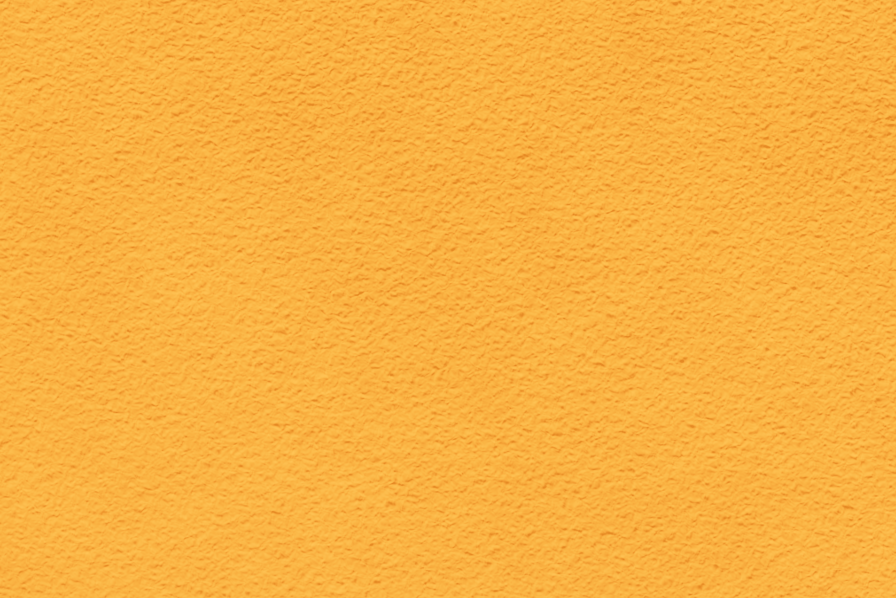
Give the GLSL for this texture, as a Shadertoy shader.

```glsl
// Fine-grained orange stucco wall lit from above.
// A warped noise height field is shaded by its slope toward the light, then
// the shade, with broad mottling added, is mapped through a warm colour ramp.

#define GRAIN 205.0        // bumps per canvas height
#define STRETCH 1.2        // horizontal elongation of the bumps
#define RELIEF 3.6         // contrast of the slope shading
#define FINE 0.40          // strength of the finer roughness
#define COARSE 0.8         // strength of the wider swells
#define MOTTLE 1.15        // strength of the broad uneven tone
#define DEEP   vec3(0.90, 0.54, 0.14)
#define SHADOW vec3(0.95, 0.62, 0.20)
#define MIDDLE vec3(0.97, 0.67, 0.24)
#define BASE   vec3(0.98, 0.70, 0.26)
#define BRIGHT vec3(0.985, 0.73, 0.29)
#define GLINT  vec3(1.00, 0.77, 0.34)

const vec2 LIGHT_STEP = vec2(-0.14, 0.64);

// Integer hash of a lattice cell, 0 to 1
float hash(vec2 cell) {
    uvec2 q = uvec2(ivec2(cell)) * uvec2(1597u, 3812u);
    uint n = (q.x ^ (q.y + 7919u)) * 73157u;
    n = (n ^ (n >> 15)) * 62089u;
    n = (n ^ (n >> 13)) * 91733u;
    n ^= n >> 16;
    return float(n & 65535u) / 65535.0;
}

float valueNoise(vec2 p) {
    vec2 cell = floor(p);
    vec2 f = p - cell;
    f = f * f * (3.0 - 2.0 * f);
    float low = mix(hash(cell), hash(cell + vec2(1, 0)), f.x);
    float high = mix(hash(cell + vec2(0, 1)), hash(cell + vec2(1, 1)), f.x);
    return mix(low, high, f.y);
}

vec2 rotate(vec2 p, float angle) {
    float c = cos(angle), s = sin(angle);
    return vec2(c * p.x - s * p.y, s * p.x + c * p.y);
}

// Swells, bumps and roughness, each turned to hide its lattice
float plasterHeight(vec2 p) {
    float swells = valueNoise(rotate(p, 1.0) * 0.53 + 140.0);
    float bumps = valueNoise(rotate(p, 0.25) + 31.0);
    float rough = valueNoise(rotate(p, -0.55) * 1.8 + 87.0);
    return COARSE * swells + bumps + FINE * rough;
}

// Positive where the surface faces the light
float slopeShade(vec2 uv) {
    vec2 p = uv * GRAIN * vec2(1.0 / STRETCH, 1.0);
    vec2 warp = vec2(valueNoise(p * 0.45 + 211.0), valueNoise(p * 0.45 + 367.0));
    p += 0.9 * warp;
    return plasterHeight(p - 0.5 * LIGHT_STEP) - plasterHeight(p + 0.5 * LIGHT_STEP);
}

float broadTone(vec2 uv) {
    float patches = valueNoise(rotate(uv, 0.5) * 4.5 + 12.0) - 0.5;
    float blotches = valueNoise(rotate(uv, -0.4) * 17.0 + 53.0) - 0.5;
    return 0.45 * patches + 0.5 * blotches;
}

// Piecewise linear ramp over shade measured in standard deviations
vec3 wallColor(float shade) {
    vec3 color = mix(DEEP, SHADOW, clamp((shade + 3.4) / 1.7, 0.0, 1.0));
    color = mix(color, MIDDLE, clamp((shade + 1.7) / 0.98, 0.0, 1.0));
    color = mix(color, BASE, clamp((shade + 0.72) / 0.90, 0.0, 1.0));
    color = mix(color, BRIGHT, clamp((shade - 0.18) / 0.97, 0.0, 1.0));
    return mix(color, GLINT, clamp((shade - 1.15) / 1.8, 0.0, 1.0));
}

void mainImage(out vec4 fragColor, in vec2 fragCoord) {
    vec2 uv = fragCoord / iResolution.y;
    vec2 screen = fragCoord / iResolution.xy;

    // Rougher and darker toward the top and right
    float wear = 0.6 * screen.y + 0.4 * screen.x;
    float relief = RELIEF * mix(0.82, 1.18, wear);
    float tone = 0.1 + MOTTLE * broadTone(uv) + 0.25 * (0.5 - wear);

    // Average four samples for smooth grain edges
    vec3 color = vec3(0.0);
    for (int i = 0; i < 4; i++) {
        vec2 offset = (vec2(i % 2, i / 2) - 0.5) * 0.5 / iResolution.y;
        float shade = relief * slopeShade(uv + offset);
        shade -= 0.09 * (shade * shade - 1.0);
        color += wallColor(shade + tone);
    }
    fragColor = vec4(color / 4.0, 1.0);
}
```
